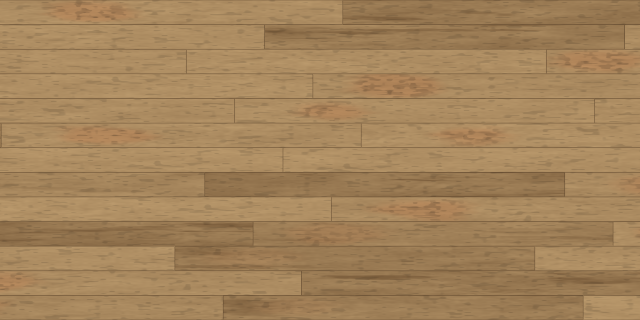
Give the GLSL for this texture, as a WebGL 1 fragment shader.

```glsl
precision highp float;
uniform vec2 u_resolution;

#define ROWS 13.0
#define PLANK_LENGTH 1.125
#define SEAM_WIDTH 0.0026
#define SEAM_DEPTH 0.5
#define GRAIN_CONTRAST 0.34
#define PORE_DEPTH 0.10
#define WARM_SHARE 0.40
#define DARK_WOOD vec3(0.53, 0.41, 0.27)
#define LIGHT_WOOD vec3(0.745, 0.615, 0.435)
#define WARM_WOOD vec3(0.74, 0.53, 0.35)
#define SEAM_COLOR vec3(0.33, 0.24, 0.15)

float hash(vec2 p) {
  return fract(sin(dot(p, vec2(127.1, 311.7))) * 43758.5453);
}

float noise(vec2 p) {
  vec2 i = floor(p), f = fract(p);
  f = f * f * (3.0 - 2.0 * f);
  return mix(mix(hash(i), hash(i + vec2(1.0, 0.0)), f.x),
             mix(hash(i + vec2(0.0, 1.0)), hash(i + vec2(1.0, 1.0)), f.x), f.y);
}

float fbm(vec2 p) {
  float sum = 0.0, amplitude = 0.5;
  for (int i = 0; i < 4; i++) {
    sum += amplitude * noise(p);
    p = p * 2.03 + 11.7;
    amplitude *= 0.5;
  }
  return sum / 0.9375;
}

// Dark line of constant width, smoothed over one pixel
float seam(float dist, float pixel) {
  float halfWidth = 0.5 * SEAM_WIDTH;
  return 1.0 - smoothstep(halfWidth - 0.5 * pixel, halfWidth + 0.5 * pixel, dist);
}

void main() {
  float pixel = 1.0 / u_resolution.y;
  vec2 p = gl_FragCoord.xy * pixel;

  // Plank layout: staggered rows counted from the top
  float rowPos = (1.0 - p.y) * ROWS;
  float row = floor(rowPos);
  float across = fract(rowPos);
  float start = 0.54 + 0.64 * fract(0.83 + 0.618 * row);
  float columnPos = (p.x - start) / PLANK_LENGTH;
  float along = fract(columnPos);
  vec2 plank = vec2(row, floor(columnPos));

  // Plank character
  float tone = hash(plank + 3.1);
  float kind = hash(plank + 17.3);
  float place = hash(plank + 41.9);
  vec2 seed = 60.0 * vec2(tone, kind);
  float darkness = smoothstep(0.62, 0.88, tone);
  vec2 q = vec2(along * PLANK_LENGTH, (across - 0.5) / ROWS);

  // Grain: broad clouds, long fibres and arched growth rings
  float cloud = fbm(q * vec2(4.0, 28.0) + seed) - 0.5;
  float fibre = fbm(q * vec2(9.0, 110.0) + seed.yx) - 0.5;
  float warp = fbm(q * vec2(7.0, 34.0) + seed + 23.0);
  float bend = (across - 0.5 + 0.3 * (place - 0.5)) * 2.0;
  float rings = sin(48.0 * q.x + 9.0 * bend * bend + 22.0 * warp);
  float figure = smoothstep(0.4, 0.65, noise(q * vec2(3.5, 9.0) + seed + 5.0));
  float fine = noise(q * vec2(70.0, 240.0) + seed) - 0.5;

  float shade = 0.73 + 0.16 * (kind - 0.5) - 0.42 * darkness;
  shade += GRAIN_CONTRAST * (cloud * (0.8 + darkness) + 0.8 * fibre);
  shade += 0.045 * rings * figure + 0.12 * fine;

  // Long dark streaks on the darker planks
  float streak = smoothstep(0.56, 0.8, fbm(q * vec2(3.0, 60.0) + seed + 71.0));
  shade -= 0.5 * streak * darkness;
  vec3 color = mix(DARK_WOOD, LIGHT_WOOD, clamp(shade, -0.15, 1.1));

  // Warm speckled patch towards the left end of some light planks
  vec2 offset = vec2(q.x - mix(0.12, 0.38, place), across - 0.5);
  float patchDist = length(offset / vec2(0.18, 0.52)) + 0.9 * cloud;
  float warm = 1.0 - smoothstep(0.45, 1.05, patchDist);
  warm *= step(kind, WARM_SHARE) * (1.0 - darkness);
  float speckle = smoothstep(0.5, 0.8, noise(q * vec2(55.0, 150.0) + seed + 9.0));
  color = mix(color, WARM_WOOD * (0.96 + 0.14 * fibre), 0.6 * warm);
  color *= 1.0 - 0.13 * warm * speckle;

  // Short open pores
  float pores = smoothstep(0.66, 0.9, noise(q * vec2(38.0, 190.0) + seed + 31.0));
  color *= 1.0 - PORE_DEPTH * pores;

  // Small dark knot slit on a few planks
  vec2 slit = vec2(q.x - mix(0.5, 1.05, place), q.y - 0.02 * (tone - 0.5));
  slit.y += 0.12 * slit.x + 0.006 * cloud;
  float knot = 1.0 - smoothstep(0.4, 1.0, length(slit / vec2(0.035, 0.005)));
  color = mix(color, SEAM_COLOR, 0.7 * knot * step(0.88, kind));

  // Joints between rows and between plank ends
  float rowDist = min(across, 1.0 - across) / ROWS;
  float endDist = min(along, 1.0 - along) * PLANK_LENGTH;
  float joint = max(seam(rowDist, pixel), seam(endDist, pixel));
  color = mix(color, SEAM_COLOR, SEAM_DEPTH * joint);

  gl_FragColor = vec4(color, 1.0);
}
```
